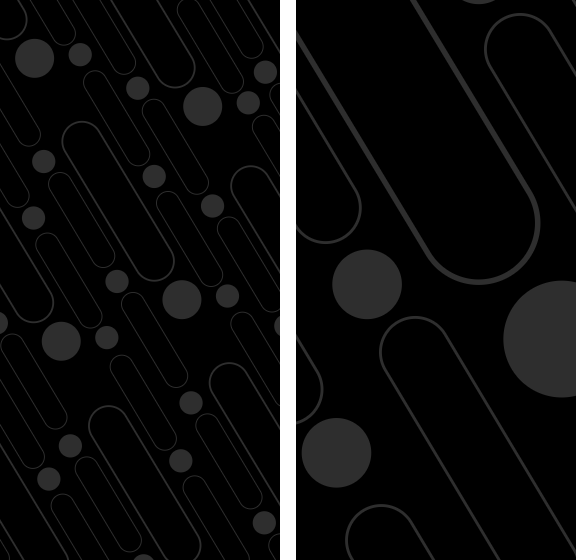
Left: the whole. Right: its middle third, enlarged.
A Shadertoy shader for this pattern:

```glsl
const float CANVAS_WIDTH = 384.0;           // design units across the canvas
const vec3 BACKGROUND = vec3(0.0);
const vec3 GREY = vec3(0.182);

const vec2 LONG_AXIS = vec2(99.0, 164.0);   // between cap centres
const vec2 SHORT_AXIS = vec2(59.0, 98.5);
const float LONG_RADIUS = 27.0;
const float SHORT_RADIUS = 15.9;
const float LONG_STROKE = 2.5;
const float SHORT_STROKE = 1.3;
const float DOT_RADIUS = 15.9;
const float DISC_RADIUS = 26.7;
const vec2 DISC_OFFSET = vec2(137.0, 217.0);

// Slanted columns: xy = start of the motif, zw = step to the next repeat
const vec4 COLUMNS[5] = vec4[5](
    vec4(-32.0, 609.0, 202.0, 331.0),
    vec4(-53.0, 251.0, 202.0, 333.0),
    vec4(112.5, 194.0, 202.0, 331.0),
    vec4(141.0, -71.0, 203.0, 326.0),
    vec4(316.0, -93.0, 202.0, 331.0));

// Motif parts, relative to the upper cap of the long capsule
const vec2 CAPSULES[4] = vec2[4](
    vec2(18.0, -81.0), vec2(-30.0, 58.5), vec2(70.0, 223.0), vec2(118.0, 84.5));
const vec2 DOTS[4] = vec2[4](
    vec2(-52.5, 27.5), vec2(99.0, 48.0), vec2(48.0, 192.0), vec2(199.5, 212.0));

float capsuleDistance(vec2 p, vec2 axis, float radius) {
    float along = clamp(dot(p, axis) / dot(axis, axis), 0.0, 1.0);
    return length(p - axis * along) - radius;
}

float outlineDistance(float d, float width) {
    return abs(d) - 0.5 * width;
}

float coverage(float d, float pixel) {
    return clamp(0.5 - d / pixel, 0.0, 1.0);
}

// Signed distance to one motif: a long capsule, a disc, four capsules and dots
float motifDistance(vec2 p) {
    float d = outlineDistance(capsuleDistance(p, LONG_AXIS, LONG_RADIUS), LONG_STROKE);
    d = min(d, length(p - DISC_OFFSET) - DISC_RADIUS);
    for (int i = 0; i < 4; i++) {
        float capsule = capsuleDistance(p - CAPSULES[i], SHORT_AXIS, SHORT_RADIUS);
        d = min(d, outlineDistance(capsule, SHORT_STROKE));
        d = min(d, length(p - DOTS[i]) - DOT_RADIUS);
    }
    return d;
}

float patternDistance(vec2 p) {
    float d = CANVAS_WIDTH;
    for (int column = 0; column < 5; column++) {
        for (int row = -1; row <= 1; row++) {
            vec2 origin = COLUMNS[column].xy + float(row) * COLUMNS[column].zw;
            d = min(d, motifDistance(p - origin));
        }
    }
    return d;
}

void mainImage(out vec4 fragColor, in vec2 fragCoord) {
    // Design space runs down from the top left
    float pixel = CANVAS_WIDTH / iResolution.x;
    vec2 p = vec2(fragCoord.x, iResolution.y - fragCoord.y) * pixel;

    float ink = coverage(patternDistance(p), pixel);
    fragColor = vec4(mix(BACKGROUND, GREY, ink), 1.0);
}
```
